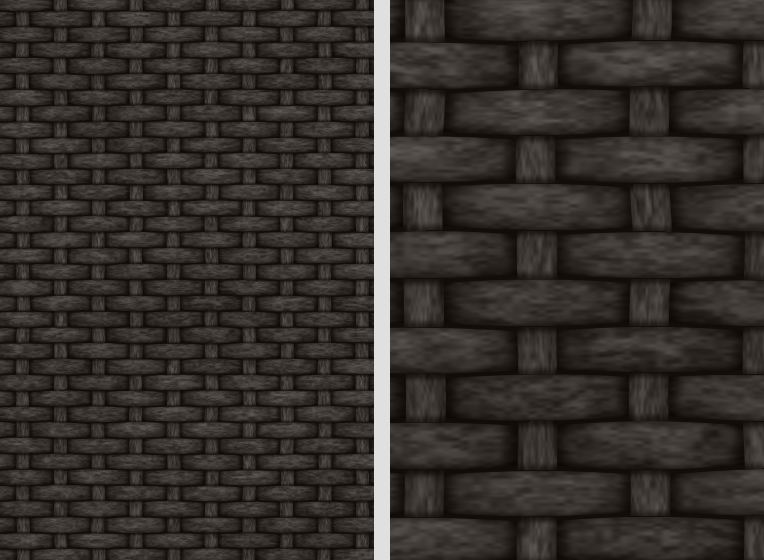
Left, the full canvas; right, a detail of the centre.
This texture is drawn by a WebGL 1 fragment shader. Its source:

```glsl
precision highp float;
// Dark brown wicker: horizontal strands woven over and under upright stakes.
uniform vec2 u_resolution;

float hash(vec2 p) {
  vec3 q = fract(p.xyx * 0.1031);
  q += dot(q, q.yzx + 33.33);
  return fract((q.x + q.y) * q.z);
}

float noise(vec2 p) {
  vec2 i = floor(p), f = fract(p);
  f = f * f * (3.0 - 2.0 * f);
  return mix(mix(hash(i), hash(i + vec2(1.0, 0.0)), f.x),
             mix(hash(i + vec2(0.0, 1.0)), hash(i + 1.0), f.x), f.y);
}

// Streaky grain running along x, centred on zero
float grain(vec2 p) {
  p.y += 0.8 * noise(p * vec2(0.5, 0.25));
  return noise(p) + 0.8 * noise(p * vec2(2.7, 2.1) + 17.0) - 0.9;
}

void main() {
  // Weave grid: x counts stakes, y counts strands from the top
  vec2 uv = gl_FragCoord.xy / u_resolution;
  vec2 g = vec2(uv.x * 9.92 - 0.61, (1.0 - uv.y) * 35.4 - 0.18);
  g += (vec2(noise(g * 0.6 + 40.0), noise(g * 0.6 + 80.0)) - 0.5) * vec2(0.04, 0.1);
  vec2 pixel = vec2(9.92, 35.4) / u_resolution;

  // Signed offsets from the strand axis, the stake axis and the crossing on top
  float row = floor(g.y + 0.5);
  float v = g.y - row;
  float stake = floor(g.x + 0.5);
  float s = g.x - stake;
  float parity = mod(row, 2.0);
  float crossing = 2.0 * floor((g.x - parity) * 0.5 + 0.5) + parity;
  float u = abs(g.x - crossing);

  // Strand: bulges over its stake, narrows and darkens as it dips behind the next
  float halfHeight = 0.485 - 0.11 * u * u;
  float across = v / halfHeight;
  float strandMask = 1.0 - smoothstep(-0.6, 0.6, (abs(v) - halfHeight) / pixel.y);
  float strand = 0.235 + 0.035 * (hash(vec2(crossing, row) + 60.0) - 0.5);
  strand += 0.12 * grain(vec2(g.x * 5.0 + 31.0 * hash(vec2(row, 7.0)), g.y * 7.0));
  strand *= 1.0 - 0.45 * pow(min(abs(across), 1.0), 4.0) - 0.14 * across;
  strand *= 1.0 - 0.3 * smoothstep(0.2, 0.75, u) - 0.45 * smoothstep(0.66, 0.84, u);

  // Stake: upright grain, rounded sides, shaded under the strands above and below
  float stakeMask = step(0.5, u) * (1.0 - smoothstep(-0.6, 0.6, (abs(s) - 0.175) / pixel.x));
  float upright = 0.235 + 0.13 * grain(vec2(g.y * 2.2 + stake * 13.0, g.x * 22.0));
  upright *= 1.0 - 0.4 * pow(min(abs(s) / 0.175, 1.0), 3.0);
  upright *= 1.0 - 0.5 * smoothstep(0.3, 0.5, abs(v)) - 0.12 * smoothstep(0.1, -0.5, v);

  // Layers over the dark gaps, with a faint warm tint
  float light = mix(0.05, strand, strandMask);
  light = mix(light, upright, stakeMask);
  light *= 0.95 + 0.1 * noise(g * vec2(0.5, 0.15));
  gl_FragColor = vec4(max(light, 0.03) + vec3(0.018, 0.0, -0.018), 1.0);
}
```
